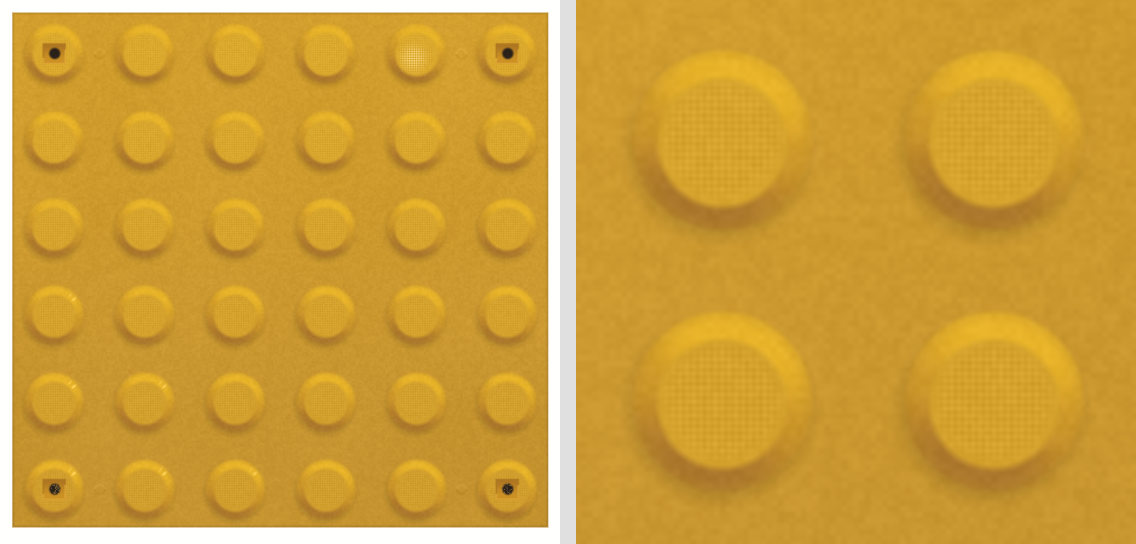
Left, the full canvas; right, a detail of the centre.
Write a WebGL 1 fragment shader that draws this pattern.

```glsl
precision highp float;
// Yellow tactile paving tile: six by six bevelled domes, screw holes in the corner domes.
uniform vec2 u_resolution;

float hash(vec2 p) {
  p = fract(p * vec2(0.1031, 0.1137));
  p += dot(p, p.yx + 33.33);
  return fract((p.x + p.y) * p.x * 7.31);
}

float noise(vec2 p) {
  vec2 i = floor(p), f = fract(p);
  f = f * f * (3.0 - 2.0 * f);
  return mix(mix(hash(i), hash(i + vec2(1, 0)), f.x),
             mix(hash(i + vec2(0, 1)), hash(i + vec2(1, 1)), f.x), f.y);
}

float boxDistance(vec2 p, vec2 halfSize) {
  vec2 q = abs(p) - halfSize;
  return length(max(q, 0.0)) + min(max(q.x, q.y), 0.0);
}

float inside(float dist, float soft) {
  return 1.0 - smoothstep(-soft, soft, dist);
}

vec3 sheetColor(vec2 p) {
  float grain = 0.6 * noise(p * 290.0) + 0.4 * noise(p * 130.0 + 7.0) - 0.5;
  float cloud = noise(p * 5.0) - 0.5;
  vec3 base = mix(vec3(0.775, 0.58, 0.185), vec3(0.825, 0.62, 0.175), smoothstep(0.1, 0.95, p.y));
  return base + grain * vec3(0.05, 0.05, 0.04) + cloud * 0.018;
}

// Fine crosshatch moulded into the flat top of each dome
float crosshatch(vec2 d) {
  vec2 wave = cos(d * 1500.0);
  return 0.5 * (wave.x + wave.y);
}

vec3 addDome(vec3 color, vec2 d, vec2 id, float px) {
  float r = length(d);
  vec2 n = d / max(r, 0.0001);
  float lit = dot(n, normalize(vec2(0.28, 1.0)));

  // Soft contact shadow on the lower left
  float shadow = inside(length(d + vec2(0.002, 0.005)) - 0.054, 0.008);
  color *= 1.0 - 0.11 * shadow;

  // Bevelled side, bright above and dark below
  vec3 side = mix(vec3(0.67, 0.465, 0.17), vec3(0.80, 0.59, 0.16), smoothstep(-1.0, 0.0, lit));
  side = mix(side, vec3(0.91, 0.705, 0.16), smoothstep(-0.1, 0.9, lit));
  side = mix(side, color, 0.4 * smoothstep(0.045, 0.055, r));
  side += 0.03 * (noise(d * 260.0 + id * 17.0) - 0.5);
  color = mix(color, side, inside(r - 0.0535, 0.0018 + px));

  // Flat textured top
  float relief = crosshatch(d) * inside(r - 0.034, 0.006);
  vec3 top = vec3(0.835, 0.64, 0.175) - vec3(0.02, 0.02, 0.0) * (2.5 - id.y) * 0.4;
  top += relief * 0.021 + 0.025 * (noise(d * 270.0 + id * 31.0) - 0.5);
  color = mix(color, top, inside(length(d + vec2(0.0, 0.0015)) - 0.0385, 0.0025 + px));

  // Short glints on the bevels nearest the lower left corner
  float nearCorner = inside(id.x + id.y * 0.9 - 2.3, 0.8);
  float angle = atan(d.y, d.x);
  float streak = inside(abs(angle - 0.68) - 0.035, 0.05) + 0.6 * inside(abs(angle - 0.9) - 0.02, 0.04);
  color += vec3(0.13, 0.17, 0.26) * nearCorner * streak * inside(abs(r - 0.045) - 0.004, 0.004);

  // Worn, reflective hatch on a single dome in the top row
  float worn = inside(length(id - vec2(4, 5)) - 0.5, 0.1);
  float patchMask = inside(length(d + vec2(0.006, 0.007)) - 0.019, 0.014);
  color += vec3(0.12, 0.17, 0.32) * worn * patchMask * (0.45 + 0.55 * crosshatch(d));
  return color;
}

// Square recess with a dark round bore
vec3 addScrewHole(vec3 color, vec2 d, vec2 id, float px) {
  float box = boxDistance(d, vec2(0.0195, 0.0175));
  vec3 recess = mix(vec3(0.80, 0.57, 0.14), vec3(0.68, 0.46, 0.13), smoothstep(-0.012, 0.018, d.y));
  color = mix(color, recess, inside(box, 0.0012 + px));
  float rim = inside(abs(box) - 0.0008, 0.001 + px);
  vec3 rimColor = mix(vec3(0.91, 0.68, 0.25), vec3(0.60, 0.38, 0.10), step(0.0, d.y - d.x * 0.4));
  color = mix(color, rimColor, 0.65 * rim);
  float bore = length(d - vec2(0.001, 0.0005)) - 0.0098;
  float speckle = smoothstep(0.5, 0.85, noise(d * 420.0 + id * 5.0)) * (1.0 - id.y / 5.0);
  vec3 depth = mix(vec3(0.16, 0.13, 0.10), vec3(0.55, 0.43, 0.25), 0.7 * speckle);
  return mix(color, depth, inside(bore, 0.0012 + px));
}

void main() {
  float px = 1.0 / u_resolution.x;
  vec2 p = gl_FragCoord.xy * px;
  vec2 first = vec2(0.0968, 0.0974), pitch = vec2(0.1618, 0.1556);
  vec2 center = first + 2.5 * pitch;
  vec2 id = clamp(floor((p - first) / pitch + 0.5), 0.0, 5.0);
  vec2 d = p - first - id * pitch;

  vec3 color = addDome(sheetColor(p), d, id, px);
  vec2 fromMiddle = abs(id - 2.5);
  if (min(fromMiddle.x, fromMiddle.y) > 2.0) color = addScrewHole(color, d, id, px);

  // Faint moulding nubs beside the corner domes
  vec2 nub = abs(p - center) - vec2(0.323, 2.5 * pitch.y);
  float ring = inside(abs(length(nub) - 0.0085) - 0.001, 0.0015 + px);
  color += ring * 0.045 * sign(p.y - center.y - sign(p.y - center.y) * 2.5 * pitch.y);

  // Tile outline with darkened rim on the white surround
  float edge = boxDistance(p - vec2(0.5005, 0.4893), vec2(0.4785, 0.4597));
  color *= 1.0 - 0.12 * smoothstep(-0.006, 0.0, edge);
  color = mix(vec3(1.0, 1.0, 0.995), color, inside(edge, 0.0007 + 0.5 * px));
  gl_FragColor = vec4(color, 1.0);
}
```
